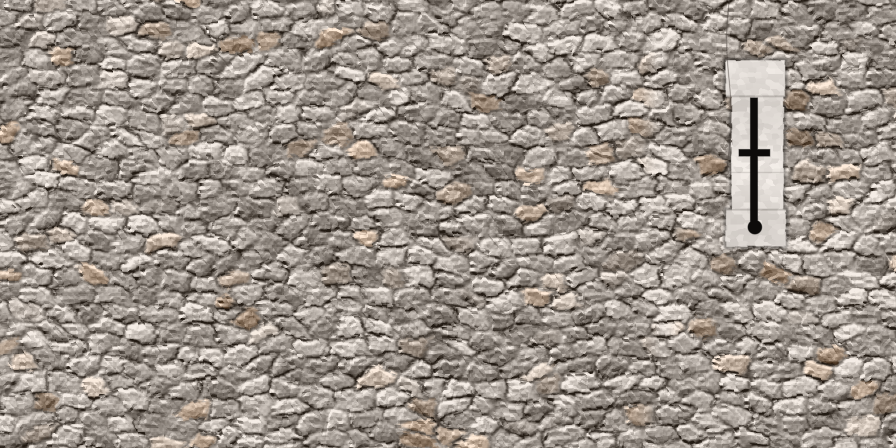
A Shadertoy shader for this texture:

```glsl
// Rubble stone wall with staggered courses and a pale arrow slit.
#define COURSES 25.0      // stone rows per canvas height
#define STONES 14.5       // stones per canvas height, sideways
#define CHIP_SIZE vec2(75.0, 115.0)
#define RAGGED 0.009      // how far chips break the stone outlines
#define ROUGHNESS 0.65
#define LIGHT 0.34        // strength of the light from above
#define BASE_TONE 0.60
#define STONE_CONTRAST 0.26
#define STONE_TINT vec3(0.032, 0.0, -0.030)
#define RUST_TINT vec3(0.050, -0.005, -0.055)
#define SLAB_TONE 0.86

vec2 hash2(vec2 p) {
    vec3 q = fract(p.xyx * vec3(0.1031, 0.1030, 0.0973));
    q += dot(q, q.yzx + 33.33);
    return fract((q.xx + q.yz) * q.zy);
}

// Staggered cellular noise: nearest distance, edge distance, cell id
vec4 cells(vec2 p) {
    vec2 base = floor(p), id = base;
    float first = 9.0, second = 9.0;
    for (int y = -1; y <= 1; y++) {
        for (int x = -2; x <= 1; x++) {
            vec2 cell = base + vec2(x, y);
            vec2 d = cell + 0.15 + 0.7 * hash2(cell) - p;
            d.x += 0.5 * mod(cell.y, 2.0);
            d *= d;
            float r = sqrt(sqrt(dot(d, d)));   // boxy metric
            if (r < first) { second = first; first = r; id = cell; }
            else second = min(second, r);
        }
    }
    return vec4(first, second - first, id);
}

// Layered sines bend the courses
vec2 bend(vec2 p) {
    vec2 wave = 0.008 * sin(p.yx * vec2(17.0, 9.0) + vec2(1.0, 4.0));
    wave += 0.004 * sin(p.yx * vec2(41.0, 33.0) + p * 12.0);
    return p + wave;
}

// Height, edge distance and id of the stone at p
vec4 relief(vec2 p) {
    vec4 chip = cells(p * CHIP_SIZE);
    vec2 jag = hash2(chip.zw) - 0.5;
    vec4 stone = cells((bend(p) + RAGGED * jag) * vec2(STONES, COURSES));
    float body = smoothstep(0.02, 0.36, stone.y);
    float height = body * mix(0.3, 1.0, hash2(stone.zw + 7.0).x);
    height += ROUGHNESS * jag.x + 0.2 * chip.y;
    return vec4(height, stone.yzw);
}

vec3 wall(vec2 p) {
    vec4 here = relief(p);
    float lit = here.x - relief(p + vec2(-0.002, 0.007)).x;
    vec2 kind = hash2(here.zw + 31.0);
    float body = smoothstep(0.02, 0.25, here.y);
    vec2 mottle = hash2(cells(bend(p) * vec2(36.0, 62.0)).zw + 5.0) - 0.5;

    float tone = BASE_TONE + LIGHT * lit;
    tone += body * STONE_CONTRAST * (kind.x - 0.45) + 0.17 * mottle.x;
    tone += 0.02 * sin(p.x * 3.1 + 2.0 * sin(p.y * 4.0));
    // Dark open joints, deeper in places
    float depth = 0.16 + 0.14 * sin(p.x * 37.0 + 3.0 * sin(p.y * 29.0));
    tone -= depth * (1.0 - smoothstep(0.0, 0.16, here.y));
    // Old corner stones form a paler column
    float column = exp(-pow((p.x - 1.48) / 0.045, 2.0));
    tone += 0.13 * column * body * step(0.4, kind.y);

    tone = clamp(tone, 0.10, 0.93);
    float rust = body * smoothstep(0.82, 1.0, kind.y);
    return tone + STONE_TINT + RUST_TINT * rust * (1.0 - column);
}

float box(vec2 p, vec2 center, vec2 halfSize) {
    vec2 d = abs(p - center) - halfSize;
    return length(max(d, 0.0)) + min(max(d.x, d.y), 0.0);
}

float cover(float dist) {
    return 1.0 - smoothstep(-0.0015, 0.0015, dist);
}

// Pale dressed blocks around a cross shaped opening
vec3 arrowSlit(vec3 color, vec2 p) {
    vec2 stain = hash2(cells(p * vec2(60.0, 80.0)).zw) - 0.5;
    vec2 q = p + 0.003 * stain;
    float slab = box(q, vec2(1.691, 0.66), vec2(0.058, 0.20));
    slab = min(slab, box(q, vec2(1.686, 0.825), vec2(0.066, 0.04)));
    slab = min(slab, box(q, vec2(1.687, 0.491), vec2(0.067, 0.041)));
    float tone = SLAB_TONE + 0.09 * stain.x + 0.03 * sin(p.y * 23.0);
    float seams = min(abs(p.y - 0.785), abs(p.y - 0.532));
    seams = min(seams, abs(p.y - 0.615) + 0.001);
    tone -= 0.16 * (1.0 - smoothstep(0.0, 0.004, seams));
    color *= 1.0 - 0.35 * (1.0 - smoothstep(0.0, 0.010, slab));
    color = mix(color, tone + 0.7 * STONE_TINT, cover(slab));

    float slit = box(p, vec2(1.683, 0.637), vec2(0.0085, 0.145));
    slit = min(slit, box(p, vec2(1.684, 0.659), vec2(0.035, 0.008)));
    slit = min(slit, length(p - vec2(1.685, 0.493)) - 0.016);
    color = mix(color, vec3(0.05, 0.045, 0.04), cover(slit));

    // Thin cable hanging from the top
    float cableX = 1.627 + 0.005 * sin(p.y * 19.0);
    float cable = box(p, vec2(cableX, 0.82), vec2(0.0008, 0.20));
    return mix(color, vec3(0.28, 0.25, 0.23), 0.7 * cover(cable));
}

void mainImage(out vec4 fragColor, in vec2 fragCoord) {
    vec3 sum = vec3(0.0);
    // Four samples per pixel smooth the edges
    for (int i = 0; i < 4; i++) {
        vec2 offset = 0.5 * vec2(i % 2, i / 2) - 0.25;
        vec2 p = (fragCoord + offset) / iResolution.y;
        sum += arrowSlit(wall(p), p);
    }
    fragColor = vec4(sum / 4.0, 1.0);
}
```
